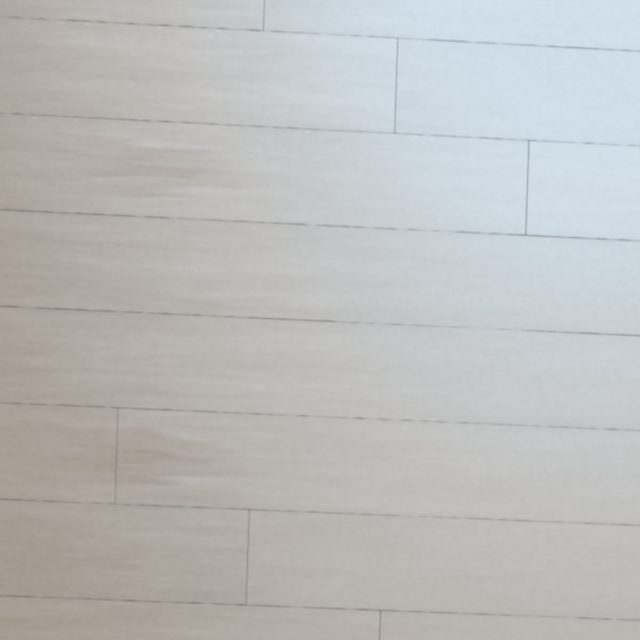
Write a Shadertoy shader that draws this texture.

```glsl
// Pale wooden floor boards in slightly tilted rows with staggered end joints.
// Cool light falls from the upper right over warm wood; stretched gradient
// noise gives the grain, broken seams and soft mottling.

vec2 randomGradient(vec2 cell) {
    vec3 q = fract(vec3(cell.xyx) * vec3(0.1031, 0.1030, 0.0973));
    q += dot(q, q.yzx + 33.33);
    return fract((q.xx + q.yz) * q.zy) * 2.0 - 1.0;
}

float gradientNoise(vec2 p) {
    vec2 i = floor(p), f = p - i;
    vec2 w = f * f * f * (f * (f * 6.0 - 15.0) + 10.0);
    vec2 e = vec2(1.0, 0.0);
    float low = mix(dot(randomGradient(i), f),
                    dot(randomGradient(i + e), f - e), w.x);
    float high = mix(dot(randomGradient(i + e.yx), f - e.yx),
                     dot(randomGradient(i + 1.0), f - 1.0), w.x);
    return mix(low, high, w.y);
}

// Coverage of a line with soft edges
float line(float dist, float halfWidth, float soft) {
    return 1.0 - smoothstep(halfWidth - soft, halfWidth + soft, abs(dist));
}

// Warm wood at the left, turning to cool daylight at the upper right
vec3 litWood(vec2 p) {
    float reach = smoothstep(-0.3, 0.95, p.x);
    float t = reach * (0.38 + 0.66 * p.y) + 0.08 * p.y;
    vec3 warm = mix(vec3(0.622, 0.582, 0.54), vec3(0.75, 0.74, 0.73),
                    smoothstep(-0.1, 0.55, t));
    return mix(warm, vec3(0.82, 0.88, 0.92), smoothstep(0.4, 1.02, t));
}

void mainImage(out vec4 fragColor, in vec2 fragCoord) {
    vec2 p = fragCoord / iResolution.xy;
    float soft = 0.0016 + 0.4 / iResolution.y;

    // Board rows, counted downward, with a slight perspective tilt
    float rowHeight = 0.1508 - 0.0026 * p.x;
    float v = (1.0 - p.y - 0.026 - 0.054 * p.x) / rowHeight;
    float row = floor(v), across = v - row;

    // Each row shifts its end joint by a constant step
    float along = p.x + 0.005 * (across - 0.5);
    float boardPos = (along - 0.619 - 0.205 * row) / 1.257;
    float jointDist = (fract(boardPos + 0.5) - 0.5) * 1.257;
    float board = floor(boardPos);
    vec2 seed = vec2(board * 17.0, row * 31.0);

    vec3 color = litWood(p);
    color *= 1.0 + 0.03 * gradientNoise(seed * 0.37 + 0.4);

    // Grain: broad bands and fine streaks along the board
    float bands = gradientNoise(vec2(along * 3.0, across * 5.0) + seed);
    float streaks = gradientNoise(vec2(along * 11.0, across * 15.0) + seed);
    float pores = gradientNoise(vec2(along * 40.0, across * 26.0) + seed);
    float warmSide = 1.0 - 0.6 * smoothstep(0.1, 0.9, p.x);
    color += (0.036 * bands + 0.026 * streaks + 0.014 * pores)
           * warmSide * vec3(0.9, 1.0, 1.1);

    // Nested flame figure on every third row
    float figured = step(0.5, mod(row, 3.0)) * step(mod(row, 3.0), 1.5);
    float arch = abs(across - 0.52 + 0.12 * bands);
    float flame = arch + 0.8 * (along - 0.2) + 0.12 * streaks;
    float fade = figured * exp(-pow((along - 0.25) / 0.13, 2.0))
               * smoothstep(0.48, 0.2, arch);
    float heart = smoothstep(0.38, 0.05, flame);
    color -= fade * (0.045 * heart + 0.014 * sin(flame * 34.0))
           * vec3(0.8, 1.0, 1.15);

    // Long seams, blurred and worn into short dashes of uneven strength
    float seam = floor(v + 0.5);
    float seamDist = (v - seam) * rowHeight;
    float wear = gradientNoise(vec2(p.x * 4.0, seam * 7.3 + 0.4));
    float dash = gradientNoise(vec2(p.x * 56.0, seam * 5.7 + 0.3));
    float strength = clamp(0.5 + 0.7 * wear + 1.1 * dash, 0.06, 1.0);
    float seamInk = strength * line(seamDist + 0.0006 * dash, 0.0014, soft);
    color *= 1.0 - seamInk * vec3(0.225, 0.22, 0.215);
    color *= 1.0 - 0.022 * exp(-abs(seamDist) * 200.0);

    // Small glints on the lower lip of the seams
    float glint = smoothstep(0.28, 0.6, gradientNoise(vec2(p.x * 65.0, seam * 9.1 + 0.5)));
    color += 0.05 * glint * line(seamDist - 0.0045, 0.0015, 0.0018);

    // End joints, clearer in the bright part
    float jointInk = line(jointDist, 0.0011, soft) * mix(0.1, 0.26, p.x);
    color *= 1.0 - jointInk * vec3(1.0, 0.95, 0.88);

    // Fine surface mottling
    float mottle = gradientNoise(p * 75.0) + 0.9 * gradientNoise(p * 150.0 + 9.0);
    color += 0.012 * mottle;

    fragColor = vec4(clamp(color, 0.0, 1.0), 1.0);
}
```
